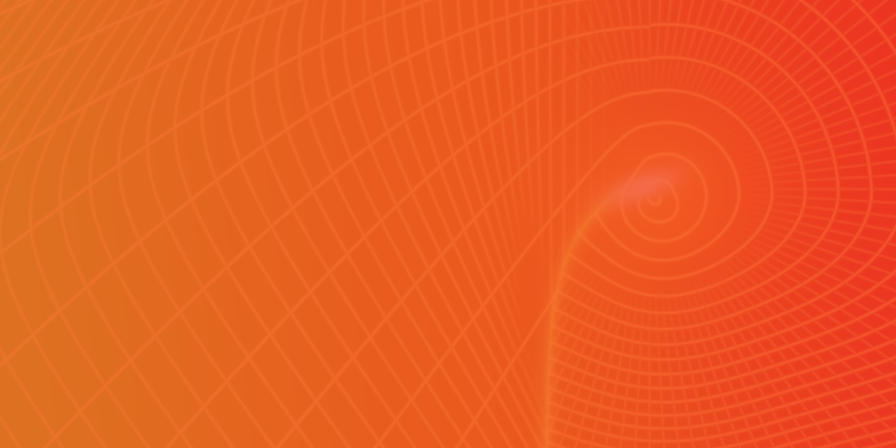
Reproduce this background procedurally as a Shadertoy shader.

```glsl
const vec2 FOCUS = vec2(1.45, 0.422);
const float TAU = 6.28318531;

// Height of a ring on the outer sheet, measured downward from the top
float ringHeight(float ring, float x) {
    float bend = 0.02 + 0.03 * ring + 0.05 * ring * ring;
    float rise = (1.2 + 0.35 * exp(-ring)) * (FOCUS.x - x);
    return 0.352 - 0.073 * ring + sqrt(bend * bend + rise * rise) - bend;
}

// Horizontal place of a rib whose leftmost point is ribX
float ribPlace(float ribX, float y) {
    float steep = max(ribX, 0.0) / 1.25;
    float slope = 0.78 * max(1.0 - steep * steep * steep, 0.0);
    float drop = slope * (y - 0.52 + 0.6 * ribX);
    return ribX + sqrt(0.0324 + drop * drop) - 0.18;
}

// Invert both curve families by bisection: x = ring index, y = rib position
vec2 outerCoords(vec2 p) {
    vec2 low = vec2(-0.4, -1.6);
    vec2 high = vec2(16.0, 1.6);
    for (int i = 0; i < 21; i++) {
        vec2 mid = 0.5 * (low + high);
        if (ringHeight(mid.x, p.x) > p.y) low.x = mid.x; else high.x = mid.x;
        if (ribPlace(mid.y, p.y) < p.x) low.y = mid.y; else high.y = mid.y;
    }
    return 0.5 * (low + high);
}

// Ring index and ray index inside the funnel
vec2 innerCoords(vec2 p, float rayCount) {
    vec2 offset = vec2(p.x - FOCUS.x, FOCUS.y - p.y);
    float radius = max(length(offset), 1e-4);
    vec2 dir = offset / radius;
    float below = smoothstep(0.0, 1.0, -dir.y);
    float start = 0.091 - 0.021 * dir.y + 0.034 * dir.x;
    float ring = (radius - start) / mix(0.074, 0.045, below);
    ring += 0.03 * below * ring * abs(ring);
    return vec2(ring, atan(offset.y, offset.x) * rayCount / TAU);
}

// Soft line at every integer of a field, fading where lines crowd
float gridLine(float field, float halfWidth) {
    float change = length(vec2(dFdx(field), dFdy(field)));
    float slope = max(change * iResolution.y, 1e-3);
    float dist = abs(field - round(field)) / slope;
    float line = exp(-dist * dist / (halfWidth * halfWidth));
    return line * (1.0 - smoothstep(0.12, 0.32, slope * halfWidth));
}

vec3 background(vec2 p) {
    vec3 amber = vec3(0.865, 0.445, 0.13);
    vec3 orange = vec3(0.918, 0.35, 0.115);
    vec3 red = vec3(0.925, 0.205, 0.13);
    float across = p.x + 0.12 * (0.5 - p.y);
    vec3 color = mix(amber, orange, smoothstep(-0.15, 1.1, across));
    return mix(color, red, smoothstep(0.95, 2.15, across));
}

// Signed distance to the fold, negative on the outer sheet
float foldDistance(vec2 p) {
    float curve = 0.18 * exp(-(p.y - 0.417) / 0.117);
    float foldX = min(1.219 + curve, FOCUS.x);
    float slope = min(curve / 0.117, 2.0);
    return (p.x - foldX) / sqrt(1.0 + slope * slope);
}

// Elliptical glow along a tilted axis
float tiltedGlow(vec2 offset, float angle, vec2 size) {
    float c = cos(angle);
    float s = sin(angle);
    vec2 q = vec2(c * offset.x + s * offset.y, c * offset.y - s * offset.x) / size;
    return exp(-dot(q, q));
}

void mainImage(out vec4 fragColor, in vec2 fragCoord) {
    vec2 p = fragCoord / iResolution.y;
    p.y = 1.0 - p.y;
    float pixel = 1.0 / iResolution.y;

    // Two sheets of the mesh
    vec2 outer = outerCoords(p);
    vec2 inner = innerCoords(p, 112.0);
    float ribIndex = outer.y * (1.0 + 0.25 * outer.y * outer.y) * 14.8;
    float outerRing = gridLine(outer.x, 0.0042);
    float innerRing = gridLine(inner.x, 0.0042);
    float rib = gridLine(ribIndex, 0.0042);
    float ray = gridLine(inner.y, 0.0034);

    // Join the sheets along the fold and above the focus
    float fold = foldDistance(p);
    float onOuter = 1.0 - smoothstep(-pixel, pixel, fold);
    float ribShare = onOuter * (1.0 - smoothstep(1.2, 1.4, p.x));
    float rings = mix(innerRing, outerRing, onOuter);
    float spokes = mix(0.6 * ray, 0.85 * rib, ribShare);

    // Light gathered at the fold and the focus
    vec3 color = background(p);
    vec2 toFocus = p - FOCUS;
    float halo = tiltedGlow(toFocus - vec2(0.02, 0.02), -0.3, vec2(0.24, 0.2));
    color = mix(color, vec3(0.965, 0.39, 0.14), 0.6 * halo);
    float rim = exp(-abs(fold) / 0.014) * smoothstep(0.38, 0.47, p.y);
    color = mix(color, vec3(0.96, 0.49, 0.18), 0.65 * rim);

    // Mesh lines over the light
    color = mix(color, vec3(1.0, 0.47, 0.22), 0.42 * max(rings, spokes));
    float core = tiltedGlow(toFocus + vec2(0.015, 0.005), -0.35, vec2(0.085, 0.032));
    color = mix(color, vec3(0.96, 0.43, 0.32), 0.8 * core);
    fragColor = vec4(color, 1.0);
}
```
